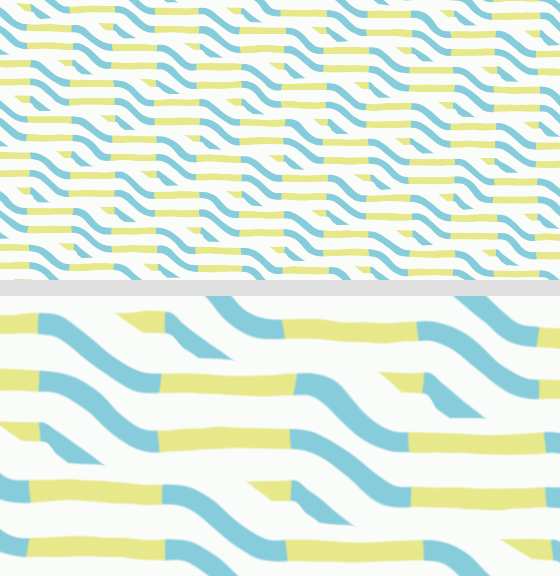
Top: the whole. Bottom: its middle third, enlarged.
Write a Shadertoy shader that draws this pattern.

```glsl
vec2 hashGradient(vec2 cell) {
    vec2 h = vec2(dot(cell, vec2(127.1, 311.7)), dot(cell, vec2(269.5, 183.3)));
    return 2.0 * fract(sin(h) * 43758.55) - 1.0;
}

float gradientNoise(vec2 p) {
    vec2 i = floor(p), f = p - i;
    vec2 w = f * f * f * (f * (6.0 * f - 15.0) + 10.0);
    vec2 e = vec2(0.0, 1.0);
    float low = mix(dot(hashGradient(i), f),
                    dot(hashGradient(i + e.yx), f - e.yx), w.x);
    float high = mix(dot(hashGradient(i + e.xy), f - e.xy),
                     dot(hashGradient(i + e.yy), f - e.yy), w.x);
    return mix(low, high, w.y);
}

// Signed distance to a band around a curve, from its height and slope
float band(float y, float slope) {
    return abs(y) / sqrt(1.0 + slope * slope) - 1.22;
}

// Two stepped ribbons: flat, then a smooth descent for x in 0 to 14.2
float ribbonPair(vec2 q) {
    float t = clamp(q.x / 14.2, 0.0, 1.0);
    float drop = 7.03 * t * t * t * (t * (6.0 * t - 15.0) + 10.0);
    float slope = 14.85 * t * t * (1.0 - t) * (1.0 - t);
    return min(band(q.y - drop, slope), band(q.y - drop - 6.5, slope));
}

// Short slanted ribbon, cut level below and obliquely at its left tip
float ribbonStub(vec2 q) {
    float slope = 0.73 * smoothstep(0.0, 2.0, q.x);
    float tip = (1.3 * (q.y + 1.2) - 5.5 - q.x) / 1.64;
    return max(max(band(q.y - slope * q.x, slope), q.y - 4.1), tip);
}

void mainImage(out vec4 fragColor, in vec2 fragCoord) {
    // Percent of canvas height, y pointing down
    vec2 p = 100.0 * vec2(fragCoord.x, iResolution.y - fragCoord.y) / iResolution.y;
    float soft = max(60.0 / iResolution.y, 0.2);

    // Hand-cut irregularity
    p += vec2(1.5 * gradientNoise(p * vec2(0.07, 0.13)),
              0.75 * gradientNoise(p * vec2(0.1, 0.12) + 37.0)
              + 0.2 * gradientNoise(p * 0.35 + 71.0));

    vec2 period = vec2(30.3, 32.8);
    vec3 color = vec3(0.98, 0.99, 0.98);

    // Two interleaved lattices; each column steps down to join its ribbons
    for (int k = 0; k < 2; k++) {
        vec2 q = p - vec2(25.75, 9.9) - float(k) * vec2(15.15, 19.9);
        float column = floor((q.x + 8.05) / period.x);
        q -= column * vec2(period.x, 7.03);
        q.y = mod(q.y + 8.0, period.y) - 8.0;

        float d = min(ribbonPair(q), ribbonStub(q - vec2(0.0, 12.6)));
        float blueness = smoothstep(-soft, soft, 7.1 - abs(q.x - 7.1));
        vec3 ribbon = mix(vec3(0.90, 0.91, 0.54), vec3(0.53, 0.80, 0.86), blueness);
        color = mix(color, ribbon, smoothstep(soft, -soft, d));
    }
    fragColor = vec4(color, 1.0);
}
```
